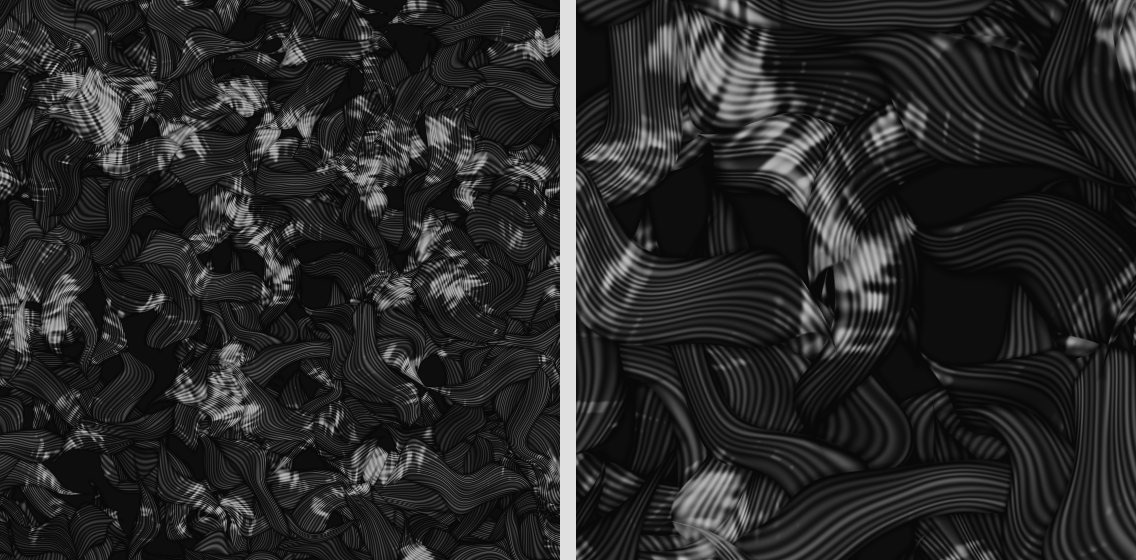
Left, the full canvas; right, a detail of the centre.
Reproduce this texture procedurally as a WebGL 2 fragment shader.

```glsl
#version 300 es
precision highp float;

#define LAYERS 6
#define CELL 0.16
#define HALF_LENGTH 0.135
#define LINES_PER_UNIT 165.0
#define BEND 0.019
#define GROOVE 0.007
#define SHADOW_REACH 0.005
#define PAINT_START 0.565
#define PAINT_FULL 0.765
#define PAINT_TONE 0.68

uniform vec2 u_resolution;
out vec4 fragColor;

vec4 hash4(vec3 p) {
    vec4 q = fract(p.xyzx * vec4(0.1031, 0.1030, 0.0973, 0.1099));
    q += dot(q, q.wzxy + 33.33);
    return fract((q.xxyz + q.yzzw) * q.zywx);
}

float noise(vec2 p) {
    vec2 cell = floor(p), f = fract(p);
    f = f * f * (3.0 - 2.0 * f);
    float a = hash4(vec3(cell, 7.0)).x;
    float b = hash4(vec3(cell + vec2(1, 0), 7.0)).x;
    float c = hash4(vec3(cell + vec2(0, 1), 7.0)).x;
    float d = hash4(vec3(cell + vec2(1, 1), 7.0)).x;
    return mix(mix(a, b, f.x), mix(c, d, f.x), f.y);
}

// Bristle lines with pale, torn paint on top; inside is the depth from the edge
float strokeTone(vec2 along, float inside, float patches, vec4 seed) {
    // Unevenly spaced ridges, each with its own brightness
    float wobble = noise(along * vec2(16.0, 75.0) + seed.xy * 90.0);
    float line = along.y * LINES_PER_UNIT + wobble * 1.5;
    float ridge = 0.5 + 0.5 * cos(6.2832 * line);
    float bristle = hash4(vec3(floor(line + 0.5), seed.zw * 50.0)).x;
    float sheen = noise(along * vec2(24.0, 40.0) + seed.zw * 70.0);
    float base = mix(0.12, 0.23, seed.z) * (0.65 + 0.7 * sheen);
    float tone = base * mix(0.32, 0.75 + 0.65 * bristle, ridge);

    // Pale paint broken up by fibres that cross the bristles
    float fibres = noise(along * vec2(210.0, 45.0) + seed.yx * 80.0);
    float cover = patches + 0.2 * fibres + 0.05 * ridge + 0.14 * (seed.w - 0.5);
    float paint = smoothstep(PAINT_START, PAINT_FULL, cover);
    float pale = PAINT_TONE * (0.58 + 0.24 * ridge + 0.28 * fibres);
    tone = mix(tone, pale, paint);

    float groove = smoothstep(0.0, GROOVE, inside);
    return tone * mix(0.3, 1.0, max(groove, 0.6 * paint));
}

void main() {
    vec2 p = gl_FragCoord.xy / u_resolution.y;
    float pixel = 1.0 / u_resolution.y;

    // Where the pale paint gathers, in torn flecks
    vec2 warp = vec2(noise(p * 30.0 + 5.0), noise(p * 30.0 + 41.0)) - 0.5;
    vec2 q = p + 0.035 * warp;
    float patches = 0.39 * noise(q * 12.0 + 3.0) + 0.27 * noise(q * 31.0 + 17.0)
        + 0.12 * noise(q * 85.0 + 29.0);

    // Gentle sway that makes outlines and bristles irregular
    vec2 sway = vec2(noise(p * 15.0 + 61.0), noise(p * 15.0 + 83.0)) - 0.5;
    vec2 bent = p + 0.032 * sway;

    float tone = 0.05;
    for (int layer = 0; layer < LAYERS; layer++) {
        vec2 shift = hash4(vec3(float(layer), 3.0, 9.0)).xy;
        vec2 grid = bent / CELL + shift + 20.0;
        vec2 home = floor(grid);
        for (int n = 0; n < 9; n++) {
            vec2 id = home + vec2(n % 3 - 1, n / 3 - 1);
            vec4 place = hash4(vec3(id, float(layer) + 1.0));
            vec4 seed = hash4(vec3(id, float(layer) + 31.0));

            // Stroke frame: turned, then bent into a wave
            vec2 local = (grid - id - place.xy) * CELL;
            float angle = 6.2832 * place.z;
            float c = cos(angle), s = sin(angle);
            local = vec2(c * local.x + s * local.y, c * local.y - s * local.x);
            float x = local.x;
            float y = local.y + BEND * sin(x * mix(20.0, 46.0, seed.x) + 6.2832 * seed.y);

            // Each side swells on its own; ends are slanted cuts or points
            float swell = 0.8 + 0.2 * cos(x * 24.0 + 6.2832 * seed.w);
            float side = y > 0.0 ? seed.x : seed.z;
            float edge = 0.86 + 0.14 * sin(x * 55.0 + 40.0 * side);
            float width = mix(0.022, 0.068, place.w) * swell * edge;
            float reach = HALF_LENGTH * mix(0.65, 1.0, seed.z);
            float cut = reach - abs(x + (seed.y - 0.5) * 1.6 * y);
            float point = smoothstep(0.0, mix(0.02, 0.13, seed.w), cut);
            float inside = min(width * point - abs(y), cut * 0.8);
            if (inside < -SHADOW_REACH) continue;

            // Shade the paint below, then lay the stroke over it
            tone *= 1.0 - 0.4 * smoothstep(-SHADOW_REACH, 0.0, inside);
            float mask = smoothstep(-pixel, pixel, inside);
            if (mask > 0.0) {
                float stroke = strokeTone(vec2(x, y / swell), inside, patches, seed);
                tone = mix(tone, stroke, mask);
            }
        }
    }
    fragColor = vec4(vec3(clamp(tone, 0.03, 0.75)), 1.0);
}
```
